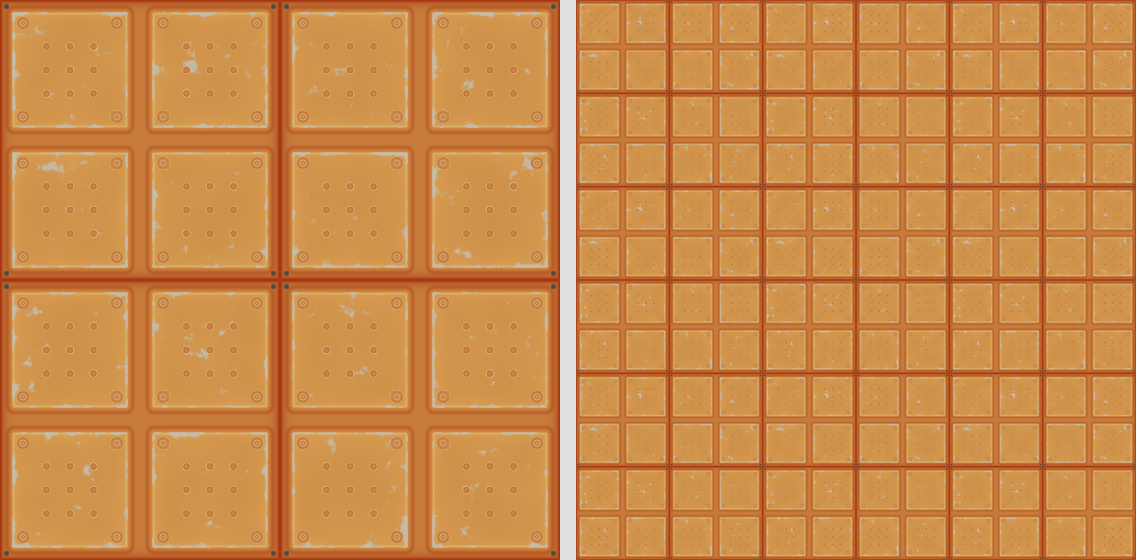
Left, the tile; right, the same tile 3 across and 3 down.
Write a WebGL 1 fragment shader that draws this texture.

```glsl
precision highp float;
uniform vec2 u_resolution;

vec2 gradientAt(vec2 lattice, float period) {
  vec3 h = fract(mod(lattice, period).xyx * vec3(0.1031, 0.1030, 0.0973));
  h += dot(h, h.yzx + 33.33);
  float angle = 6.2832 * fract((h.x + h.y) * h.z);
  return vec2(cos(angle), sin(angle));
}

// Gradient noise that wraps over the canvas
float noise(vec2 uv, float period) {
  vec2 p = uv * period, i = floor(p), f = p - i;
  vec2 w = f * f * f * (f * (f * 6.0 - 15.0) + 10.0);
  vec2 e = vec2(1.0, 0.0);
  float low = mix(dot(gradientAt(i, period), f),
                  dot(gradientAt(i + e, period), f - e), w.x);
  float high = mix(dot(gradientAt(i + e.yx, period), f - e.yx),
                   dot(gradientAt(i + 1.0, period), f - 1.0), w.x);
  return 1.4 * mix(low, high, w.y);
}

float fbm(vec2 uv) {
  float sum = 0.0, amplitude = 0.5, period = 28.0;
  for (int i = 0; i < 4; i++) {
    sum += amplitude * noise(uv, period);
    amplitude *= 0.6;
    period *= 2.0;
  }
  return sum;
}

float roundBox(vec2 p, float halfSize, float radius) {
  vec2 q = abs(p) - halfSize + radius;
  return length(max(q, 0.0)) + min(max(q.x, q.y), 0.0) - radius;
}

float bump(float x, float width) {
  return exp(-x * x / (width * width));
}

void main() {
  vec2 uv = gl_FragCoord.xy / u_resolution;
  float aa = 3.0 / min(u_resolution.x, u_resolution.y);
  vec2 cell = fract(uv * 4.0) - 0.5;
  vec2 toSeam = 1.0 - abs(fract(uv * 2.0) * 2.0 - 1.0);
  float outer = roundBox(cell, 0.45, 0.055);
  float inner = roundBox(cell, 0.407, 0.008);
  float inside = 1.0 - smoothstep(-aa, aa, inner);
  float broad = noise(uv, 12.0);
  float grain = fbm(uv);

  // Channels, bevels and plate faces
  vec3 bevel = mix(vec3(0.76, 0.43, 0.19), vec3(0.82, 0.54, 0.25), smoothstep(0.0, -0.045, outer));
  vec3 color = mix(vec3(0.775, 0.48, 0.235), bevel, 1.0 - smoothstep(-aa, aa, outer));
  color = mix(color, vec3(0.70, 0.33, 0.13), 0.55 * bump(outer, 0.012));
  vec3 face = mix(vec3(0.815, 0.575, 0.295), vec3(0.84, 0.61, 0.31), exp(inner / 0.06));
  color = mix(color, face + 0.012 * broad, inside);

  // Deep seams around each group of four plates
  vec2 seam = vec2(bump(toSeam.x, 0.015), bump(toSeam.y, 0.015)) * 0.75
            + vec2(bump(toSeam.x, 0.05), bump(toSeam.y, 0.05)) * 0.4;
  color = mix(color, vec3(0.65, 0.21, 0.06), min(max(seam.x, seam.y), 0.95));

  // Worn rims and scattered chipped patches
  float rim = exp(-abs(inner) / 0.016);
  color = mix(color, vec3(0.86, 0.72, 0.48), 0.65 * bump(inner + 0.004, 0.009));
  float exposure = grain + 0.28 * broad + 0.55 * rim;
  float wear = smoothstep(0.34, 0.62, exposure) * (1.0 - smoothstep(0.0, 0.012, inner));
  color = mix(color, vec3(0.76, 0.75, 0.71), 0.85 * wear);

  // Three by three studs
  vec2 stud = clamp(floor(cell / 0.168 + 0.5), -1.0, 1.0);
  float studEdge = length(cell - 0.168 * stud) - 0.022;
  float studGlow = 0.5 + 0.4 * smoothstep(-0.1, 0.35, grain);
  color = mix(color, vec3(0.85, 0.73, 0.54), studGlow * bump(studEdge - 0.004, 0.005));
  color = mix(color, vec3(0.79, 0.51, 0.25), 1.0 - smoothstep(-aa, aa, studEdge));
  color = mix(color, vec3(0.69, 0.40, 0.19), 0.6 * bump(studEdge + 0.002, 0.004));

  // Ringed fasteners in the plate corners
  float r = length(abs(cell) - 0.335);
  color = mix(color, vec3(0.84, 0.68, 0.45), 0.7 * (1.0 - smoothstep(0.043, 0.053, r)));
  float ring = 1.0 - smoothstep(0.0085 - aa, 0.0085 + aa, abs(r - 0.0345));
  float eye = 1.0 - smoothstep(0.005 - aa, 0.005 + aa, abs(r - 0.011));
  color = mix(color, vec3(0.76, 0.47, 0.24), 0.9 * max(ring, eye));

  // Dark rivets at the group corners
  float rivet = length(toSeam - 0.047) - 0.018;
  color = mix(color, vec3(0.31, 0.29, 0.25), 1.0 - smoothstep(-aa, aa, rivet));

  gl_FragColor = vec4(color, 1.0);
}
```
